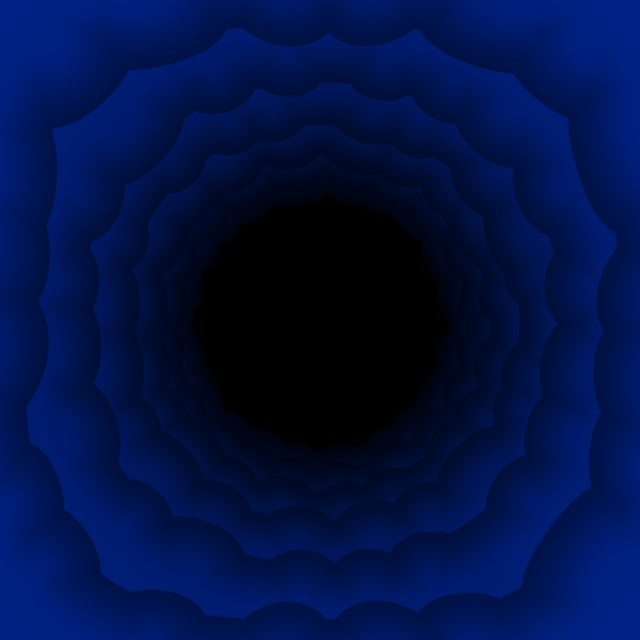
This background is drawn by a Shadertoy shader. Its source:

```glsl
const float TAU = 6.2831853;
const vec2 TUNNEL_CENTRE = vec2(0.502, 0.495);
const vec3 WALL_BLUE = vec3(0.0, 0.25, 1.0);
const int RINGS = 6;
const float RING_RADIUS = 0.46;    // nearest ring
const float RING_SPACING = 0.29;   // depth step between rings
const float SQUARENESS = 0.06;     // diagonal stretch of the nearest ring
const float LOBES = 20.0;          // lobes around each ring
const float LOBE_MIN = 0.18;       // lobe size relative to its ring
const float LOBE_MAX = 0.36;
const float LOBE_JITTER = 0.55;
const float GAP_DEPTH = 1.07;      // where flat wall fills between lobes
const float FOG_DEPTH = 5.85;      // inverse radius at which light dies
const float FOG_GAIN = 0.112;
const float RIM_SHADE = 0.62;
const float CROWN_SHADE = 1.06;
const float SHADE_WIDTH = 0.23;    // rim shadow relative to the ring

vec2 hash2(vec2 p) {
    vec2 q = vec2(dot(p, vec2(127.1, 311.7)), dot(p, vec2(269.5, 183.3)));
    return fract(sin(q) * 43758.545);
}

// Returns the ring's signed inner distance and its surface shade.
vec2 bulgingRing(float radius, float angle, float layer) {
    float ring = RING_RADIUS / (1.0 + RING_SPACING * layer);
    ring *= 1.0 - SQUARENESS * cos(4.0 * angle) / ((1.0 + layer) * (1.0 + layer));

    // Flat wall seen in the gaps
    float edge = radius - ring * GAP_DEPTH;
    float lift = edge;
    float highest = -1.0;
    float tint = 1.0;

    // Overlapping spheres, stretched outward along the wall
    float turn = angle / TAU * LOBES;
    for (int k = -2; k <= 2; k++) {
        float id = floor(turn) + float(k);
        vec2 rnd = hash2(vec2(mod(id, LOBES), layer + 3.0));
        float size = ring * mix(LOBE_MIN, LOBE_MAX, rnd.y * rnd.y);
        float centre = ring * (1.02 - 0.04 * rnd.y) + size;
        float offset = (turn - id - 0.5 - LOBE_JITTER * (rnd.x - 0.5)) * TAU / LOBES;
        vec2 local = vec2(min(radius - centre, 0.0), offset * min(radius, centre));
        float inside = size - length(local);
        float height = size * size - dot(local, local);
        edge = max(edge, inside);
        lift = max(lift, inside + max(radius - centre, 0.0));
        if (height > highest) {
            highest = height;
            tint = 0.98 + 0.04 * rnd.x;
        }
    }
    float crown = smoothstep(-0.15, 1.0, lift / (SHADE_WIDTH * ring));
    return vec2(edge, tint * mix(RIM_SHADE, CROWN_SHADE, crown));
}

void mainImage(out vec4 fragColor, in vec2 fragCoord) {
    float scale = min(iResolution.x, iResolution.y);
    vec2 p = (fragCoord - TUNNEL_CENTRE * iResolution.xy) / scale;
    float radius = max(length(p), 0.001);
    float angle = atan(p.y, p.x);
    float pixel = 1.0 / scale;

    // Light fades with depth into the black core
    float light = FOG_GAIN * max(FOG_DEPTH - 1.0 / radius, 0.0);

    // Composite rings from far to near
    float shade = 0.0;
    for (int i = RINGS - 1; i >= 0; i--) {
        vec2 ring = bulgingRing(radius, angle, float(i));
        shade = mix(shade, ring.y, smoothstep(-pixel, pixel, ring.x));
    }
    fragColor = vec4(WALL_BLUE * light * shade, 1.0);
}
```
